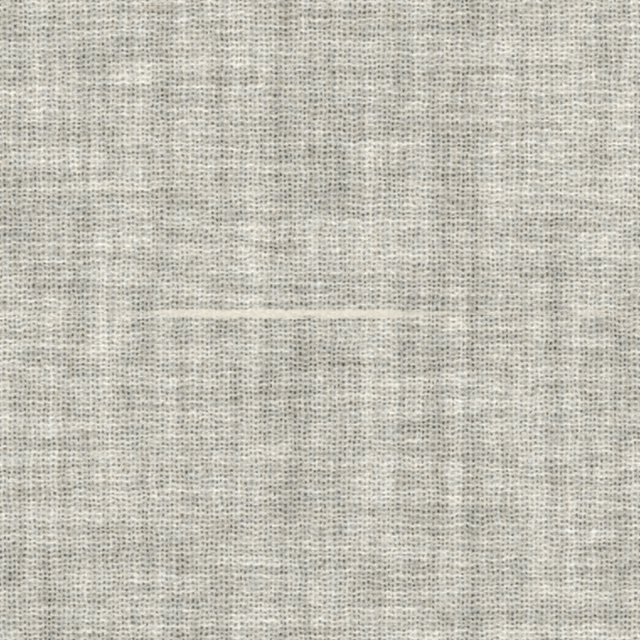
Write a Shadertoy shader that draws this texture.

```glsl
// Pale grey-beige plain-weave linen with one thick cream slub across the middle.
// A jittered thread grid darkens at its gaps; noise stretched along warp and weft
// gives uneven yarns, and soft ellipses and a tapered line add the slubs.

const vec2 THREADS = vec2(130.0, 114.0);  // warp and weft counts per canvas
const float TAU = 6.2831853;
const float YARN_LIGHT = 0.840;
const vec3 LINEN_TINT = vec3(0.0, -0.01, -0.05);
const vec3 SLUB_CREAM = vec3(0.91, 0.885, 0.825);

float hash(vec2 p) {
    vec3 q = fract(p.xyx * vec3(0.1031, 0.1030, 0.0973));
    q += dot(q, q.yzx + 33.33);
    return fract((q.x + q.y) * q.z);
}

// Smooth value noise from -1 to 1
float noise(vec2 p) {
    vec2 cell = floor(p);
    vec2 f = fract(p);
    f = f * f * (3.0 - 2.0 * f);
    float low = mix(hash(cell), hash(cell + vec2(1.0, 0.0)), f.x);
    float high = mix(hash(cell + vec2(0.0, 1.0)), hash(cell + 1.0), f.x);
    return 2.0 * mix(low, high, f.y) - 1.0;
}

// Thread coordinates, bent a little; integers fall on the gaps
vec2 threadGrid(vec2 uv) {
    vec2 bend = vec2(noise(uv * vec2(60.0, 40.0)), noise(uv * vec2(40.0, 55.0) + 70.0));
    vec2 grid = uv * THREADS + 0.3 * bend;
    grid.y += 0.12 * cos(0.5 * TAU * grid.x);
    return grid;
}

// Uneven lightness of single yarns and of broader bands in both directions
float yarnVariation(vec2 uv, vec2 grid) {
    float warp = 0.038 * noise(vec2(grid.x - 0.5, uv.y * 8.0) + 200.0);
    float weft = 0.050 * noise(vec2(uv.x * 14.0, grid.y - 0.5) + 400.0);
    float warpBands = 0.032 * noise(uv * vec2(38.0, 2.5) + 31.0);
    float weftBands = 0.014 * noise(uv * vec2(5.0, 40.0) + 57.0);
    float patches = 0.012 * noise(uv * 8.0 + 83.0);
    float bandOffset = (uv.x - 0.48) / 0.045;
    float darkBand = 0.028 * exp(-bandOffset * bandOffset);
    return warp + weft + warpBands + weftBands + patches - darkBand;
}

// Darkness of the pinholes between threads and of the weft furrows
float weaveGaps(vec2 grid, float variation) {
    vec2 gap = 0.5 + 0.5 * cos(TAU * grid);
    float depth = 0.205 * (1.0 + 0.5 * noise(grid + 120.0));
    depth *= clamp(1.0 - 3.0 * variation, 0.6, 1.35);
    return depth * gap.x * gap.y + 0.055 * gap.y;
}

// Soft elliptical lump of yarn
float lump(vec2 uv, vec2 centre, vec2 size) {
    vec2 d = (uv - centre) / size;
    return exp(-dot(d, d));
}

// Small stray slubs, mostly lying along the weft
float straySlubs(vec2 uv) {
    float cover = 0.0;
    for (int i = 0; i < 32; i++) {
        float id = float(i);
        vec2 centre = vec2(hash(vec2(id, 3.0)), hash(vec2(id, 17.0)));
        float size = mix(0.010, 0.040, hash(vec2(id, 29.0)));
        bool alongWarp = i % 6 == 0;
        vec2 extent = alongWarp ? vec2(0.004, size * 0.5) : vec2(size, 0.0022);
        cover = max(cover, 0.5 * lump(uv, centre, extent));
    }
    return cover;
}

// Long thick weft yarn that thins out towards both sides
float mainSlub(vec2 uv) {
    float taper = smoothstep(0.19, 0.32, uv.x) * (1.0 - smoothstep(0.56, 0.76, uv.x));
    float centre = 0.51 + 0.0014 * noise(vec2(uv.x * 40.0, 5.0));
    float width = mix(0.0020, 0.0068, taper) * (1.0 + 0.3 * noise(vec2(uv.x * 60.0, 9.0)));
    float d = (uv.y - centre) / width;
    return mix(0.45, 0.95, taper) * exp(-d * d * d * d);
}

void mainImage(out vec4 fragColor, in vec2 fragCoord) {
    vec2 uv = fragCoord / iResolution.xy;
    vec2 grid = threadGrid(uv);

    // Woven ground with fibre grain, long along the weft
    float variation = yarnVariation(uv, grid);
    float fibres = 0.055 * noise(uv * vec2(150.0, 330.0) + 11.0);
    float fuzz = 0.050 * noise(uv * vec2(380.0, 420.0) + 37.0);
    float grain = fibres + fuzz;
    float light = YARN_LIGHT + variation + grain - weaveGaps(grid, variation);
    float warmth = 0.009 * noise(uv * vec2(90.0, 70.0) + 45.0);
    vec3 color = light + LINEN_TINT + warmth * vec3(1.0, 0.0, -1.0);

    // Cream slubs lying on top
    vec3 cream = SLUB_CREAM + 0.5 * grain;
    color = mix(color, cream, straySlubs(uv));
    color = mix(color, cream, mainSlub(uv));

    fragColor = vec4(clamp(color, 0.0, 1.0), 1.0);
}
```
